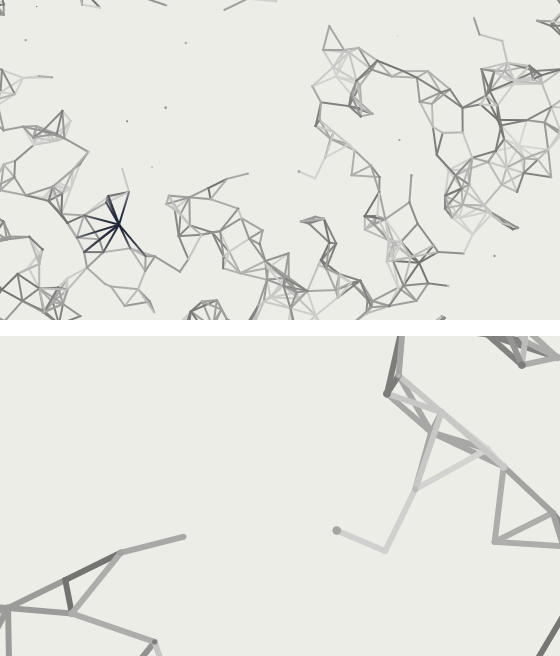
Top: the whole. Bottom: its middle third, enlarged.
Give the GLSL for this background, as a WebGL 1 fragment shader.

```glsl
precision highp float;

// A plexus of thin grey struts on a pale ground, with one dark navy hub.
// Nodes are scattered in a grid with noise-driven density, and every pair
// closer than a fixed reach is joined. Lengths are in canvas heights.

uniform vec2 u_resolution;

const float CELL = 0.096;        // grid spacing of the scatter
const float REACH = 0.092;       // longest strut, kept below CELL
const float HALF_WIDTH = 0.0031; // half the strut thickness
const int NODES = 27;            // 3 x 3 cells with 3 slots each
const vec2 HUB = vec2(0.372, 0.298);
const float HUB_REACH = 0.145;
const vec3 GROUND = vec3(0.924, 0.929, 0.900);
const vec3 NAVY = vec3(0.12, 0.15, 0.22);

float hash(vec2 p) {
  return fract(sin(dot(p, vec2(127.1, 311.7))) * 43758.5453);
}

float valueNoise(vec2 p) {
  vec2 i = floor(p);
  vec2 f = fract(p);
  f = f * f * (3.0 - 2.0 * f);
  float low = mix(hash(i), hash(i + vec2(1.0, 0.0)), f.x);
  float high = mix(hash(i + vec2(0.0, 1.0)), hash(i + 1.0), f.x);
  return mix(low, high, f.y);
}

// Chance that a slot of the cell holds a node: clumps, fuller left and below.
float density(vec2 cell) {
  vec2 p = (cell + 0.5) * CELL;
  float clump = valueNoise(cell / 2.4 + 5.7);
  clump += 0.14 * exp(-5.0 * p.x) + 0.16 * exp(-6.0 * p.y) - 0.03;
  float nearHub = 1.0 - smoothstep(0.10, 0.24, distance(p, HUB));
  return 0.85 * smoothstep(0.3, 0.9, mix(clump, 0.6, nearHub));
}

// Node as (position.xy, grey shade, 1 if present).
vec4 scatterNode(vec2 cell, float slot) {
  vec2 id = cell + vec2(37.0, 91.0) * slot;
  vec2 jitter = vec2(hash(id + 0.31), hash(id + 0.67));
  float shade = mix(0.45, 0.84, hash(id + 0.13));
  float present = step(hash(id + 0.89), density(cell));
  return vec4((cell + jitter) * CELL, shade, present);
}

// Cell offset (xy) and slot (z) of the k-th entry in a size x size window.
vec3 windowEntry(int k, float size) {
  float n = float(k) + 0.5;
  float inWindow = mod(n, size * size);
  vec2 offset = floor(vec2(mod(n, size), inWindow / size));
  return vec3(offset - floor(size * 0.5), floor(n / (size * size)));
}

// Position along the segment, from 0 at a to 1 at b.
float alongSegment(vec2 p, vec2 a, vec2 b) {
  vec2 ab = b - a;
  return clamp(dot(p - a, ab) / max(dot(ab, ab), 1e-8), 0.0, 1.0);
}

float coverage(float dist, float radius, float pixel) {
  return clamp((radius - dist) / pixel + 0.5, 0.0, 1.0);
}

float strut(vec2 p, vec2 a, vec2 b, float pixel) {
  float dist = distance(p, mix(a, b, alongSegment(p, a, b)));
  return coverage(dist, HALF_WIDTH, pixel);
}

vec3 greyTone(float shade) {
  return vec3(shade, shade, shade - 0.006);
}

// Struts and joints among the nodes around p.
vec3 drawNetwork(vec3 color, vec2 p, float pixel) {
  vec4 nodes[NODES];
  vec2 home = floor(p / CELL);
  for (int k = 0; k < NODES; k++) {
    vec3 entry = windowEntry(k, 3.0);
    nodes[k] = scatterNode(home + entry.xy, entry.z);
  }
  for (int i = 0; i < NODES; i++) {
    vec4 a = nodes[i];
    if (a.w < 0.5) continue;
    vec3 tone = greyTone(a.z);
    for (int j = 0; j < NODES; j++) {
      vec4 b = nodes[j];
      if (j <= i || b.w < 0.5 || distance(a.xy, b.xy) > REACH) continue;
      color = mix(color, tone, strut(p, a.xy, b.xy, pixel));
    }
    float radius = mix(0.0015, 0.0045, hash(a.xy * 53.0));
    color = mix(color, tone, coverage(distance(p, a.xy), radius, pixel));
  }
  return color;
}

// Navy rays from the hub to each node within its longer reach.
vec3 drawHub(vec3 color, vec2 p, float pixel) {
  if (distance(p, HUB) > HUB_REACH + 0.01) return color;
  vec2 home = floor(HUB / CELL);
  for (int k = 0; k < 75; k++) {
    vec3 entry = windowEntry(k, 5.0);
    vec4 node = scatterNode(home + entry.xy, entry.z);
    if (node.w < 0.5 || distance(node.xy, HUB) > HUB_REACH) continue;
    float t = alongSegment(p, HUB, node.xy);
    vec3 tone = mix(NAVY, greyTone(node.z), 0.6 * t * t);
    color = mix(color, tone, strut(p, HUB, node.xy, pixel));
  }
  return color;
}

void main() {
  float pixel = 1.0 / u_resolution.y;
  vec2 p = gl_FragCoord.xy * pixel;
  vec3 color = drawNetwork(GROUND, p, pixel);
  gl_FragColor = vec4(drawHub(color, p, pixel), 1.0);
}
```
